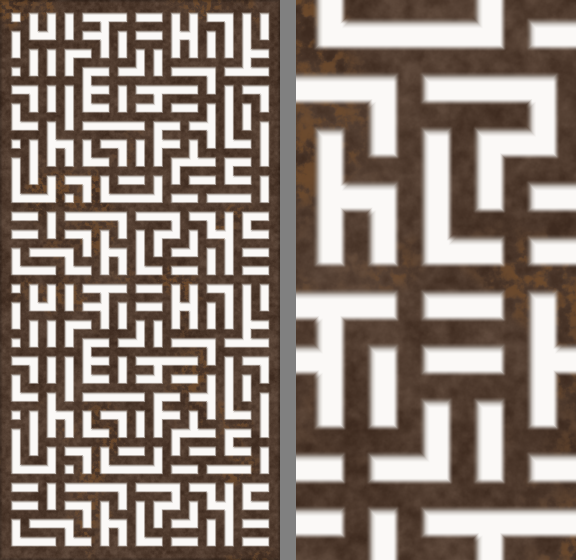
Left, the full canvas; right, a detail of the centre.
Write a Shadertoy shader that draws this pattern.

```glsl
// Rusty metal screen pierced by a maze of short, branching rectangular slots.

// Layout, in units of the canvas width
const vec2  GRID        = vec2(15.0, 15.0);       // nodes in one panel
const float PANELS      = 2.0;                    // panels stacked upward
const vec2  FIRST_NODE  = vec2(0.0565, 0.0660);
const vec2  PITCH       = vec2(0.0634, 0.06456);
const float HALF_SLOT   = 0.0163;
const float WEAKEST     = 0.30;                   // weaker bonds stay closed
const uint  SEED        = 37u;

// Edges and shading
const float EDGE_SOFT   = 0.0046;
const vec2  SHADOW_STEP = vec2(-0.0034, 0.0044);  // toward the light
const float SHADOW_SOFT = 0.0060;

// Colours
const vec3 DARK_METAL   = vec3(0.245, 0.170, 0.125);
const vec3 LIGHT_METAL  = vec3(0.375, 0.292, 0.238);
const vec3 OCHRE_RUST   = vec3(0.450, 0.300, 0.165);
const vec3 SLOT_SHADOW  = vec3(0.610, 0.575, 0.545);
const vec3 SLOT_LIGHT   = vec3(0.985, 0.978, 0.970);

float hash(vec2 p) {
    uvec2 q = uvec2(ivec2(p) + 4096);
    uint h = q.x * 1597334677u ^ q.y * 3812015801u ^ SEED * 2654435769u;
    h = (h ^ (h >> 16)) * 2246822519u;
    h = (h ^ (h >> 13)) * 3266489917u;
    return float((h ^ (h >> 16)) >> 8) / 16777216.0;
}

float noise(vec2 p) {
    vec2 i = floor(p), f = fract(p);
    f = f * f * (3.0 - 2.0 * f);
    return mix(mix(hash(i), hash(i + vec2(1, 0)), f.x),
               mix(hash(i + vec2(0, 1)), hash(i + vec2(1, 1)), f.x), f.y);
}

float fbm(vec2 p) {
    float sum = 0.0, gain = 0.5;
    for (int i = 0; i < 4; i++) {
        sum += gain * noise(p);
        p = mat2(1.6, 1.2, -1.2, 1.6) * p + 17.0;
        gain *= 0.5;
    }
    return sum / 0.9375;
}

// Unit steps to the four neighbours
vec2 direction(int k) {
    float s = k < 2 ? 1.0 : -1.0;
    return (k & 1) == 0 ? vec2(s, 0.0) : vec2(0.0, s);
}

// Random strength of the bond between a node and its neighbour
float bond(vec2 node, vec2 dir) {
    vec2 other = node + dir;
    bool inside = all(greaterThanEqual(other, vec2(0.0))) && all(lessThan(other, GRID));
    return inside ? hash(2.0 * node + dir) : 0.0;
}

float strongestBond(vec2 node) {
    float best = 0.0;
    for (int k = 0; k < 4; k++) best = max(best, bond(node, direction(k)));
    return best;
}

// A bond opens when it is the strongest at either end: small trees, no loops
bool linked(vec2 node, vec2 dir) {
    float s = bond(node, dir);
    float rival = min(strongestBond(node), strongestBond(node + dir));
    return s > WEAKEST && s >= rival - 1e-6;
}

float boxDistance(vec2 p, vec2 halfSize) {
    vec2 q = abs(p) - halfSize;
    return length(max(q, 0.0)) + min(max(q.x, q.y), 0.0);
}

// Signed distance to the slots, negative inside
float slotDistance(vec2 p) {
    vec2 cell = floor((p - FIRST_NODE) / PITCH + 0.5);
    cell = clamp(cell, vec2(0.0), GRID * vec2(1.0, PANELS) - 1.0);
    vec2 local = p - FIRST_NODE - cell * PITCH;
    vec2 node = vec2(cell.x, mod(cell.y, GRID.y));
    float d = boxDistance(local, vec2(HALF_SLOT));
    for (int k = 0; k < 4; k++) {
        vec2 dir = direction(k), arm = 0.5 * dir * PITCH;
        if (linked(node, dir)) d = min(d, boxDistance(local - arm, abs(arm) + HALF_SLOT));
    }
    return d;
}

vec3 metal(vec2 p, float height) {
    float blotch = fbm(p * 14.0);
    float grain = fbm(p * 75.0 + 40.0);
    vec3 col = mix(DARK_METAL, LIGHT_METAL, clamp(0.5 + 0.9 * (blotch - 0.5) + 1.1 * (grain - 0.5), 0.0, 1.0));
    float rust = smoothstep(0.56, 0.76, fbm(p * 6.0 + 90.0)) * smoothstep(0.40, 0.68, grain);
    col = mix(col, OCHRE_RUST, 0.75 * rust);
    // Darkened outer rim
    vec2 rim = min(p, vec2(1.0, height) - p);
    return col * mix(0.78, 1.0, smoothstep(0.0, 0.012, min(rim.x, rim.y)));
}

void mainImage(out vec4 fragColor, in vec2 fragCoord) {
    vec2 p = fragCoord / iResolution.x;
    float soft = max(EDGE_SOFT, 0.75 / iResolution.x);
    float open = 1.0 - smoothstep(-soft, soft, slotDistance(p));
    float lit = 1.0 - smoothstep(-SHADOW_SOFT, SHADOW_SOFT, slotDistance(p + SHADOW_STEP));
    vec3 slot = mix(SLOT_SHADOW, SLOT_LIGHT, lit);
    fragColor = vec4(mix(metal(p, iResolution.y / iResolution.x), slot, open), 1.0);
}
```
